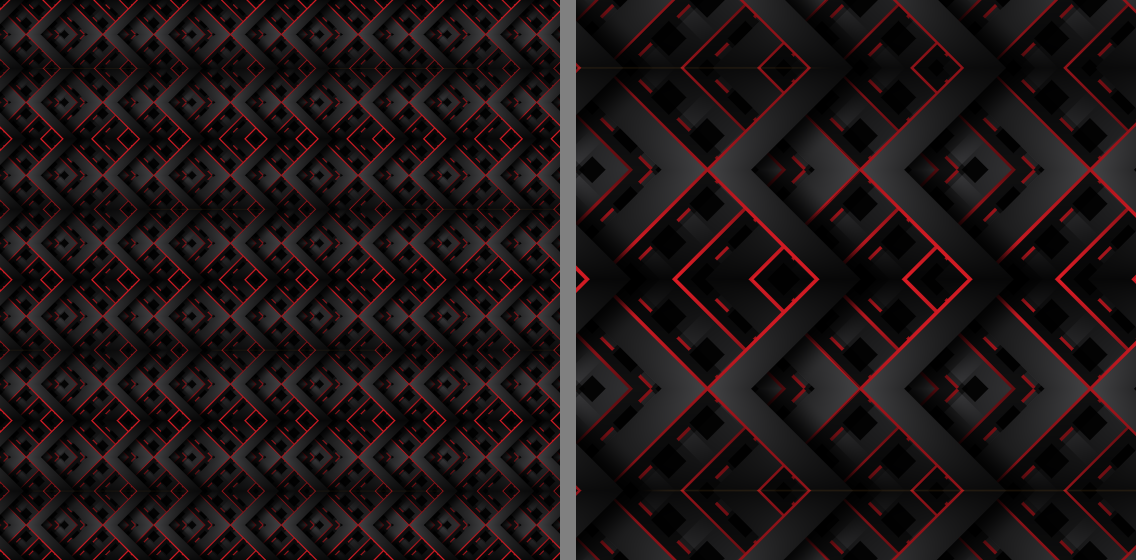
Left, the full canvas; right, a detail of the centre.
Reproduce this pattern procedurally as a WebGL 1 fragment shader.

```glsl
precision highp float;
uniform vec2 u_resolution;

// Antialiased coverage of a signed distance
float cover(float dist, float blur) {
  return clamp(0.5 - dist / blur, 0.0, 1.0);
}

float box(vec2 p, vec2 halfSize) {
  vec2 d = abs(p) - halfSize;
  return max(d.x, d.y);
}

void main() {
  // One unit is the spacing of the diagonals; a repeat is 5 by 5.52 units
  vec2 p = gl_FragCoord.xy / u_resolution * 21.94 + vec2(-1.03, 0.06);
  float blur = 21.94 * 1.41 / min(u_resolution.x, u_resolution.y);

  // Mirror the rows, then fold about the chevron tips
  float fold = abs(mod(p.y + 2.76, 5.52) - 2.76);
  float rise = abs(fold - 1.43);
  float glow = clamp(1.0 - rise / 1.45, 0.0, 1.0);
  float accent = mix(1.0, 0.68, smoothstep(0.3, 2.3, fold));
  vec3 red = vec3(0.86, 0.11, 0.145) * accent;

  // Falling and rising diagonals
  float a = p.x + rise;
  float b = p.x - rise;
  vec2 cell = fract(vec2(a, b));

  // Recessed strips and small tabs
  float shade = 0.022 + 0.04 * glow;
  float strip = cover(0.4 - cell.x, blur);
  shade += strip * glow * (0.04 + 0.09 * cell.x);
  vec2 tab = vec2(cell.x - 0.64, fract(b + 0.4) - 0.5);
  shade += cover(box(tab, vec2(0.36, 0.15)), blur) * 0.09 * (1.0 - cell.x) * (0.4 + glow);

  // Square holes
  float hole = cover(box(cell - vec2(0.44, 0.55), vec2(0.23)), blur);
  vec3 color = vec3(shade, shade, shade * 1.04) * (1.0 - 0.9 * hole);

  // Short red tab ends
  float tick = cover(box(vec2(cell.x - 0.28, tab.y), vec2(0.03, 0.16)), blur);
  color = mix(color, red * 0.75, tick);

  // Raised right-pointing panels, after gaps of three and two units
  float phase = mod(a, 5.0);
  float toEdge = phase < 3.0 ? 3.0 - phase : 5.0 - phase;
  float panel = cover(toEdge - 0.6, blur);
  float panelShade = 0.025 + 0.24 * glow * (1.0 - 0.75 * toEdge);
  color = mix(color, vec3(panelShade, panelShade, panelShade * 1.03), panel);

  // Red edges of the falling diagonals
  float edge = min(cell.x, 1.0 - cell.x);
  float mainEdge = cover(min(toEdge, abs(phase - 3.0)) - 0.1, blur);
  float edgeLight = mix(mix(1.0, 0.55, glow), 0.9, mainEdge);
  color = mix(color, red * edgeLight, cover(edge - 0.034 * accent, blur));

  // Zigzag bands over everything, casting a shadow to the right
  float lane = mod(b, 5.0);
  float across = lane < 3.0 ? lane : lane - 3.0;
  float toNext = lane < 3.0 ? 3.0 - lane : 5.0 - lane;
  color *= mix(0.12, 1.0, smoothstep(0.5, 1.2, across));
  float bandShade = 0.025 + 0.24 * glow * (1.0 - 0.8 * across);
  color = mix(color, vec3(bandShade, bandShade, bandShade * 1.03), cover(across - 0.57, blur));
  float rim = min(across, toNext);
  color = mix(color, red * 0.95, cover(rim - 0.034 * accent, blur));

  // Faint broken seams on alternate mirror rows
  float row = floor(p.y / 5.52);
  float broken = smoothstep(0.0, 0.3, sin(p.x * 0.55 + row * 2.1) + 0.5 * sin(p.x * 0.23 - row));
  float seam = cover(abs(fold - 2.76) - 0.01, blur);
  color += vec3(0.09, 0.06, 0.02) * seam * broken;

  gl_FragColor = vec4(color, 1.0);
}
```
